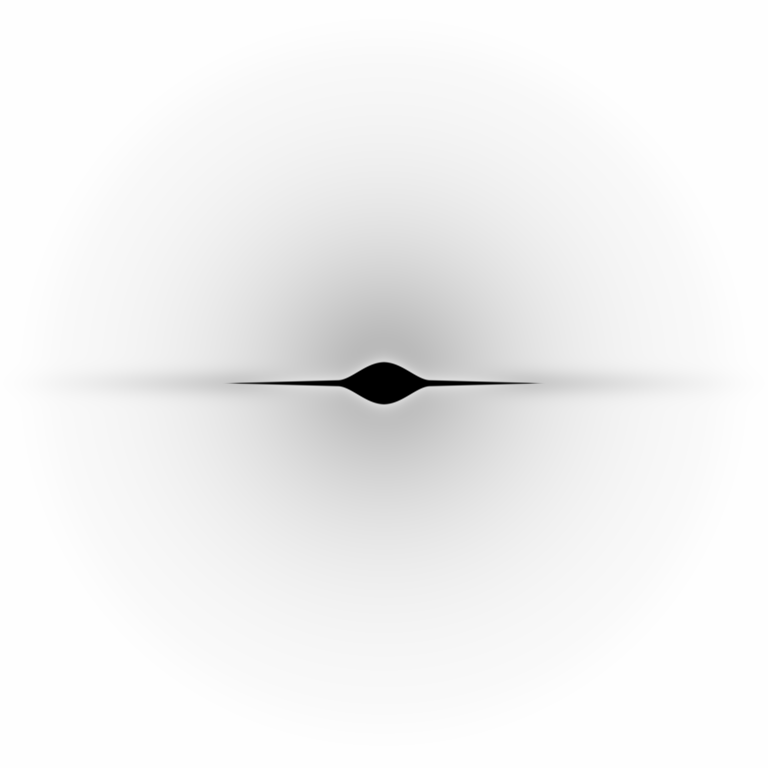
Write a WebGL 1 fragment shader that draws this background.

```glsl
precision highp float;
// Draws a black lens-shaped core with tapering spikes in a soft grey halo on white.

uniform vec2 u_resolution;

// Half height of the core at distance x from its middle: a bulge plus a spike.
float coreHalfHeight(float x) {
  float bulge = max(1.0 - x * x / 0.0036, 0.0);
  return 0.022 * bulge * bulge + 0.0055 * (1.0 - x / 0.205);
}

// Darkness of the round halo, which fades out at its rim.
float haloDarkness(vec2 p) {
  vec2 q = p - vec2(0.0, 0.012);
  float falloff = 0.55 * exp(-sqrt(dot(q, q) + 0.0064) / 0.13);
  return falloff * (1.0 - smoothstep(0.41, 0.5, length(p)));
}

// Darkness of the thin band that carries the spikes on to the sides.
float bandDarkness(vec2 p) {
  float x = abs(p.x);
  float along = smoothstep(0.06, 0.2, x) * (1.0 - smoothstep(0.17, 0.53, x));
  return 0.11 * along * exp(-p.y * p.y / 0.00028);
}

void main() {
  vec2 p = (gl_FragCoord.xy - 0.5 * u_resolution) / min(u_resolution.x, u_resolution.y);
  p.y -= 0.001;
  float x = abs(p.x);

  // Halo and band on white
  float grey = 0.997 - haloDarkness(p) - bandDarkness(p);

  // Pale rim hugging the core
  float edge = abs(p.y) - coreHalfHeight(x);
  float rim = exp(-max(edge, 0.0) / 0.008) * (1.0 - smoothstep(0.1, 0.21, x));
  grey = mix(grey, 0.94, 0.7 * rim);

  // Black core with softened edge and spike tips
  float softness = max(0.0016, 0.8 / min(u_resolution.x, u_resolution.y));
  float core = 1.0 - smoothstep(-softness, softness, edge);
  core *= 1.0 - smoothstep(0.185, 0.212, x);
  gl_FragColor = vec4(vec3(mix(grey, 0.0, core)), 1.0);
}
```
